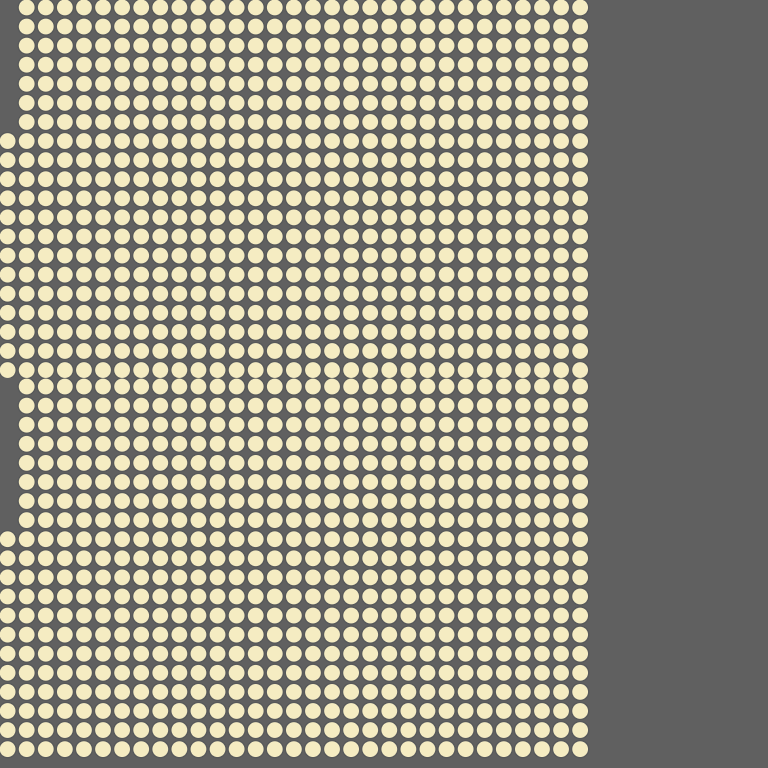
Write a WebGL 1 fragment shader that draws this pattern.

```glsl
precision highp float;
// Two stacked blocks of cream dots on a grey ground, with a bare strip at right.
// Each pixel finds its nearest grid dot by rounding and clamping the cell index;
// the upper rows of both blocks start one column later.

uniform vec2 u_resolution;

#define PITCH 0.02485
#define RADIUS 0.01025
#define LEFT 0.0099
#define LAST_COLUMN 30.0
#define LAST_ROW 19.0
#define UPPER_TOP 0.0097
#define LOWER_TOP 0.5033
#define SPLIT 0.4926
#define HALO_WIDTH 0.0017
#define GROUND vec3(0.378, 0.378, 0.378)
#define HALO vec3(0.340, 0.347, 0.352)
#define CREAM vec3(0.961, 0.925, 0.761)

// Signed distance to the nearest dot; p is measured from the upper left.
float dotDistance(vec2 p) {
  float lower = step(SPLIT, p.y);
  vec2 start = vec2(LEFT, mix(UPPER_TOP, LOWER_TOP, lower));
  vec2 cell = floor((p - start) / PITCH + 0.5);
  cell.y = clamp(cell.y, 0.0, LAST_ROW);

  // Indented rows leave out the first column.
  float indentedRows = mix(7.0, 8.0, lower);
  float firstColumn = 1.0 - step(indentedRows, cell.y);
  cell.x = clamp(cell.x, firstColumn, LAST_COLUMN);
  return length(p - start - cell * PITCH) - RADIUS;
}

void main() {
  vec2 p = gl_FragCoord.xy / u_resolution;
  p.y = 1.0 - p.y;
  float pixel = 1.0 / u_resolution.y;
  float d = dotDistance(p);

  // Faint dark rim around each dot, then the dot itself.
  float rim = 1.0 - smoothstep(0.6 * HALO_WIDTH, 1.6 * HALO_WIDTH, d);
  float fill = clamp(0.5 - d / pixel, 0.0, 1.0);
  vec3 color = mix(GROUND, HALO, rim);
  color = mix(color, CREAM, fill);
  gl_FragColor = vec4(color, 1.0);
}
```
